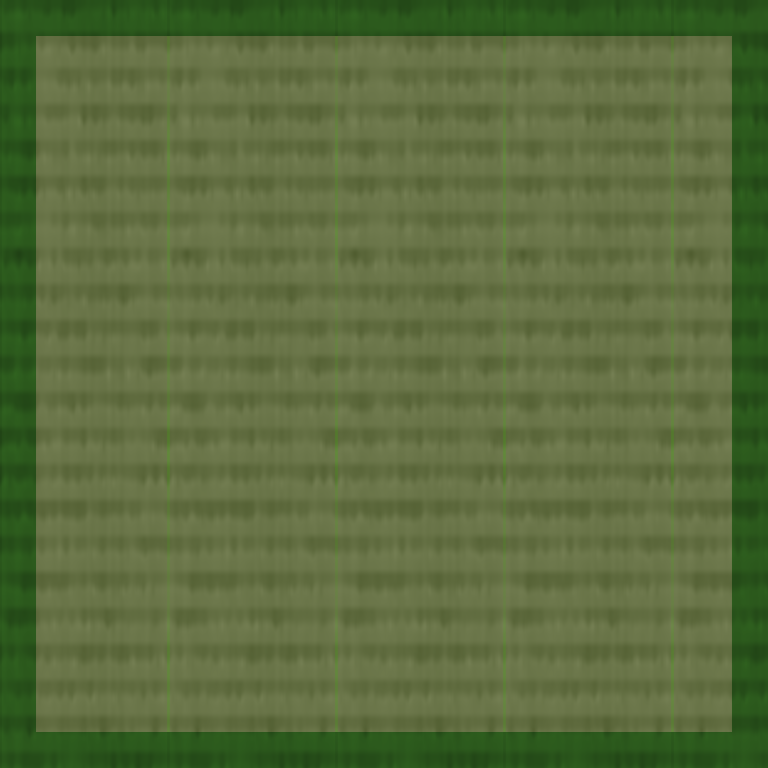
Give the GLSL for this texture, as a Shadertoy shader.

```glsl
// A woven straw mat: ragged rows of vertical fibres inside a dark green cloth border.
// Periodic smooth noise makes fibres that repeat in each panel; every row overlaps
// the next with a soft dark band, and thin green threads divide the panels.

const float PANEL = 0.21875;     // width of a repeating panel
const float ROW = 0.046875;      // height of a woven row
const float BORDER = 0.047;      // width of the cloth edge

const vec3 STRAW = vec3(0.412, 0.456, 0.282);
const vec3 CLOTH = vec3(0.168, 0.345, 0.110);
const vec3 THREAD = vec3(0.350, 0.550, 0.190);

float hash(vec2 p) {
    vec3 q = fract(p.xyx * vec3(0.1031, 0.1030, 0.0973));
    q += dot(q, q.yzx + 33.33);
    return fract((q.x + q.y) * q.z);
}

// Smooth noise along x in -1..1, wrapping after "count" cells.
float fibreNoise(float x, float count, float seed) {
    float p = x * count;
    float cell = floor(p);
    float f = fract(p);
    float a = hash(vec2(mod(cell, count), seed));
    float b = hash(vec2(mod(cell + 1.0, count), seed));
    return 2.0 * mix(a, b, f * f * (3.0 - 2.0 * f)) - 1.0;
}

// Soft bump around a centre.
float bump(float x, float centre, float width) {
    float d = (x - centre) / width;
    return exp(-d * d);
}

// Light and shadow of the weave; x runs in panels, y in rows from the top.
float weaveShade(vec2 p) {
    float row = floor(p.y + 0.25);
    float phase = p.y - row;
    float x = fract(p.x);

    // Continuous vertical fibres.
    float shade = 0.16 * fibreNoise(x, 40.0, 91.0);
    shade += 0.10 * fibreNoise(x, 19.0, 92.0);

    // Ragged dark overlap at the head of each row.
    float strand = fibreNoise(x, 28.0, row + 3.0);
    float clump = fibreNoise(x, 9.0, row + 37.0);
    float tip = 0.30 + 0.10 * strand + 0.05 * clump;
    float band = smoothstep(-0.24, 0.02, phase)
               * (1.0 - smoothstep(tip - 0.16, tip + 0.18, phase));
    shade -= band * (0.80 + 0.32 * clump + 0.28 * strand);

    // Pale fibre ends below the overlap.
    float ends = fibreNoise(x, 34.0, row + 63.0);
    shade += bump(phase, 0.38, 0.20) * (0.18 + 0.42 * ends * abs(ends));

    // One dense knot per panel.
    shade -= 0.8 * bump(p.y, 7.06, 0.17) * bump(x, 0.115, 0.035);
    return shade + 0.10;
}

// Coverage of the thin threads between panels.
float threadMask(float x, float pixel) {
    float d = abs(fract(x / PANEL + 0.5) - 0.5) * PANEL;
    return 1.0 - smoothstep(0.0008, 0.0015 + pixel, d);
}

// Coverage of the square mat inside its border.
float matMask(vec2 uv, float pixel) {
    vec2 q = abs(uv - 0.5);
    float d = max(q.x, q.y) - (0.5 - BORDER);
    return 1.0 - smoothstep(-0.5 * pixel, 0.5 * pixel, d);
}

void mainImage(out vec4 fragColor, in vec2 fragCoord) {
    vec2 uv = fragCoord / iResolution.xy;
    float pixel = 1.0 / min(iResolution.x, iResolution.y);

    float shade = weaveShade(vec2(uv.x / PANEL, (1.0 - uv.y) / ROW));
    float thread = threadMask(uv.x - 0.0006, pixel);

    // Thread strength drifts slowly down the mat.
    float fade = 0.48 + 0.14 * sin(uv.y * 19.0) + 0.08 * sin(uv.y * 47.0 + 1.0);
    vec3 straw = STRAW + shade * vec3(0.060, 0.056, 0.058);
    straw = mix(straw, THREAD + 0.04 * shade, thread * fade);

    vec3 cloth = CLOTH * (1.0 + 0.16 * shade - 0.07 * thread);
    vec3 colour = mix(cloth, straw, matMask(uv, pixel));
    fragColor = vec4(colour, 1.0);
}
```
